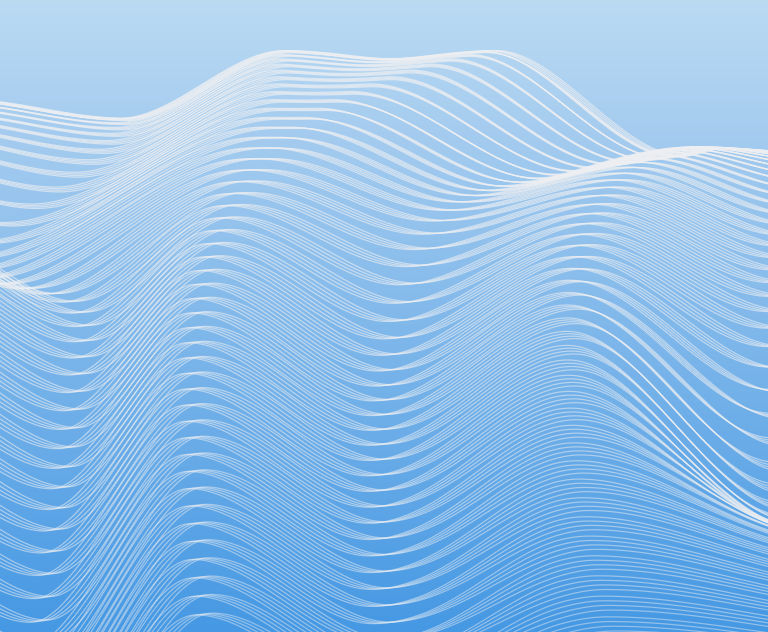
Write a WebGL 1 fragment shader that draws this background.

```glsl
precision highp float;

uniform vec2 u_resolution;

#define CANVAS vec2(768.0, 634.0)
#define GROUPS 46.0
#define LINES_PER_GROUP 4.0
#define LINE_COUNT 184
#define GROUP_SPREAD 0.13
#define GROUP_SHIFT 22.0
#define HALF_WIDTH 0.6
#define LINE_COLOR vec3(0.93, 0.935, 0.945)
#define SKY_TOP vec3(0.73, 0.855, 0.95)
#define SKY_MIDDLE vec3(0.64, 0.795, 0.935)
#define SKY_BOTTOM vec3(0.27, 0.595, 0.89)

// Smooth step from a to b: value and slope.
vec2 ease(float a, float b, float x) {
  float t = clamp((x - a) / (b - a), 0.0, 1.0);
  return vec2(t * t * (3.0 - 2.0 * t), 6.0 * t * (1.0 - t) / (b - a));
}

float bell(float x, float center, float width) {
  float d = (x - center) / width;
  return exp(-d * d);
}

// Height below the main crest and slope of the ribbon at depth u.
vec2 ribbon(float x, float u) {
  float fold = bell(u, 0.16, 0.08);
  float back = exp(-16.0 * u);

  // Turning points from left to right
  float leftTroughX = 125.0 - 125.0 * u - 140.0 * fold;
  float crestX = 185.0 + 105.0 * exp(-12.0 * u * u) + 20.0 * u * u;
  float plateauX = crestX + 200.0 * back;
  float troughX = 362.0 + 318.0 * exp(-7.0 * u) + 25.0 * u * u;
  float rightCrestX = 520.0 + 200.0 * exp(-4.0 * u) + 95.0 * u * u;
  float endX = 775.0 + 420.0 * (u - 0.36) * (u - 0.36);

  // Drops at those points, measured from the main crest
  float leftTrough = 68.0 + 40.0 * u + 150.0 * u * u + 45.0 * fold;
  float leftRise = mix(20.0, 80.0, smoothstep(0.0, 0.3, u));
  float trough = 91.0 - 12.0 * u * u - 40.0 * bell(u, 0.2, 0.12)
               + 18.0 * back;
  float rightCrest = 117.0 * exp(-6.0 * u) - 18.0 + 38.0 * u * u;
  float end = 75.0 + 30.0 * back + 80.0 * bell(u, 0.52, 0.13)
            - 30.0 * smoothstep(0.6, 1.0, u);

  vec2 wave = vec2(leftTrough - leftRise, 0.0);
  wave += leftRise * ease(leftTroughX - 170.0, leftTroughX, x);
  wave -= leftTrough * ease(leftTroughX, crestX, x);
  wave += trough * ease(plateauX, troughX, x);
  wave += (rightCrest - trough) * ease(troughX, rightCrestX, x);
  wave += (end - rightCrest) * ease(rightCrestX, endX, x);
  wave.x += 9.0 * back * bell(x, 0.5 * (crestX + plateauX), 65.0);
  return wave;
}

void main() {
  vec2 uv = gl_FragCoord.xy / u_resolution;
  vec2 p = vec2(uv.x, 1.0 - uv.y) * CANVAS;
  float pixel = CANVAS.y / u_resolution.y;

  // Background gradient
  float depth = 1.0 - uv.y;
  vec3 color = mix(SKY_TOP, SKY_MIDDLE, clamp(depth / 0.22, 0.0, 1.0));
  color = mix(color, SKY_BOTTOM, clamp((depth - 0.22) / 0.78, 0.0, 1.0));

  // Fine lines in groups that gather at crests and fan out on slopes
  float rightSide = smoothstep(420.0, 560.0, p.x);
  float clearness = 1.0;
  for (int i = 0; i < LINE_COUNT; i++) {
    float group = floor((float(i) + 0.5) / LINES_PER_GROUP);
    float member = (float(i) - group * LINES_PER_GROUP) / LINES_PER_GROUP;
    float t = group / GROUPS;

    // Lines are evenly spaced at the back and at the front right
    float even = max(rightSide * smoothstep(0.45, 0.72, t),
                     0.7 * (1.0 - smoothstep(0.1, 0.4, t)));
    float spread = mix(GROUP_SPREAD, -0.9, even);
    float u = pow(max(t + spread * member / GROUPS, 0.0), 1.5);
    float below = p.y - mix(50.0, CANVAS.y, u);
    if (below < -40.0 || below > 270.0) continue;

    float shift = (member - 0.4) * GROUP_SHIFT * (1.0 - 0.7 * even);
    vec2 wave = ribbon(p.x + shift, u);
    float dist = abs(below - wave.x) / sqrt(1.0 + wave.y * wave.y);
    float cover = clamp(0.5 + (HALF_WIDTH - dist) / pixel, 0.0, 1.0);
    clearness *= 1.0 - cover * mix(0.7, 0.45, u);
  }

  gl_FragColor = vec4(mix(LINE_COLOR, color, clearness), 1.0);
}
```
